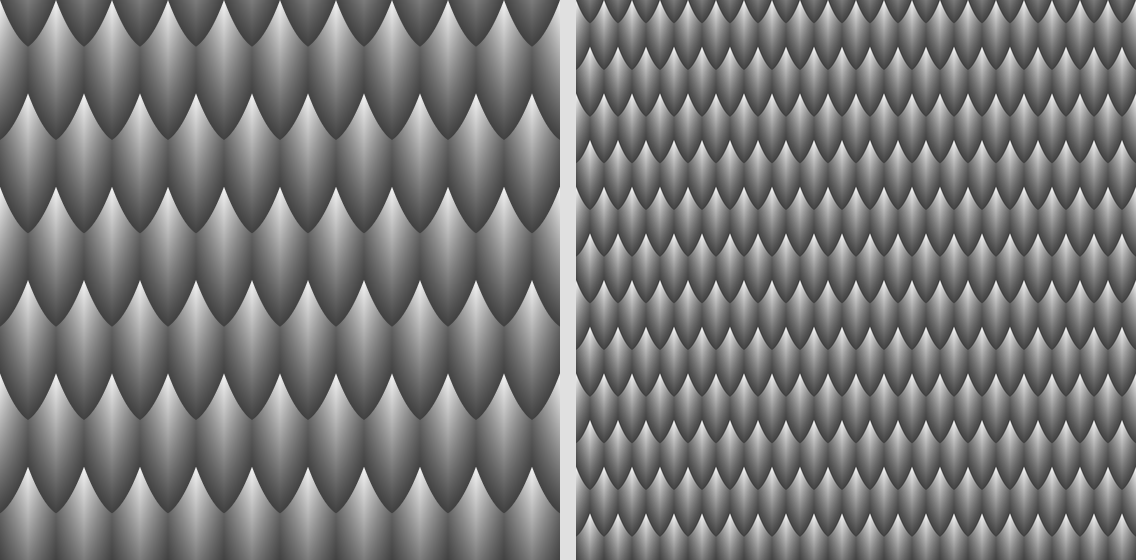
Left: one tile. Right: repeated 2 by 2.
This pattern is drawn by a three.js fragment shader. Its source:

```glsl
// Overlapping pointed scales in staggered rows, each row covering the tips of the one above.
// Every scale is shaded by a fall from its bright apex to its dark foot, times a
// linear fall from its central ridge to its sides; curved edges are cut by a parabola.

#define COLUMNS 10.0     // scales across
#define ROWS 6.0         // rows down, even so that the stagger wraps
#define SHOULDER 0.5     // height of the curved edge, in rows
#define EDGE_BEND 1.6    // starting slope of the edge, 1.0 is straight
#define APEX_TONE 0.96
#define FOOT_TONE 0.25
#define SIDE_SHADE 0.47  // darkening from ridge to side

varying vec2 vUv;

// Edge depth below the apex; side runs from 0 at the ridge to 1 at the side.
float edgeDepth(float side) {
  return SHOULDER * side * mix(EDGE_BEND, 2.0 - EDGE_BEND, side * 0.5)
       + SHOULDER * side * (side - 1.0) * 0.0;
}

float edgeSlope(float side) {
  return SHOULDER * (EDGE_BEND + 2.0 * (1.0 - EDGE_BEND) * side);
}

// Tone of one scale at a depth in rows below its apex.
float scaleTone(float side, float depth) {
  float fall = depth / (1.0 + SHOULDER);
  return mix(APEX_TONE, FOOT_TONE, fall) * (1.0 - SIDE_SHADE * side);
}

void main() {
  // Grid position, with rows counted downwards.
  vec2 grid = vec2(vUv.x * COLUMNS, (1.0 - vUv.y) * ROWS);
  float row = floor(grid.y);
  float depth = grid.y - row;
  float stagger = 0.5 * mod(row, 2.0);
  float side = 2.0 * abs(fract(grid.x + stagger + 0.5) - 0.5);

  // Smooth coverage of the front row over the row above it.
  vec2 texel = fwidth(vUv);
  float blur = length(texel * vec2(2.0 * COLUMNS * edgeSlope(side), ROWS));
  float front = clamp((depth - edgeDepth(side)) / max(blur, 1e-5) + 0.5, 0.0, 1.0);

  float tone = mix(scaleTone(1.0 - side, depth + 1.0), scaleTone(side, depth), front);
  gl_FragColor = vec4(vec3(tone), 1.0);
}
```
